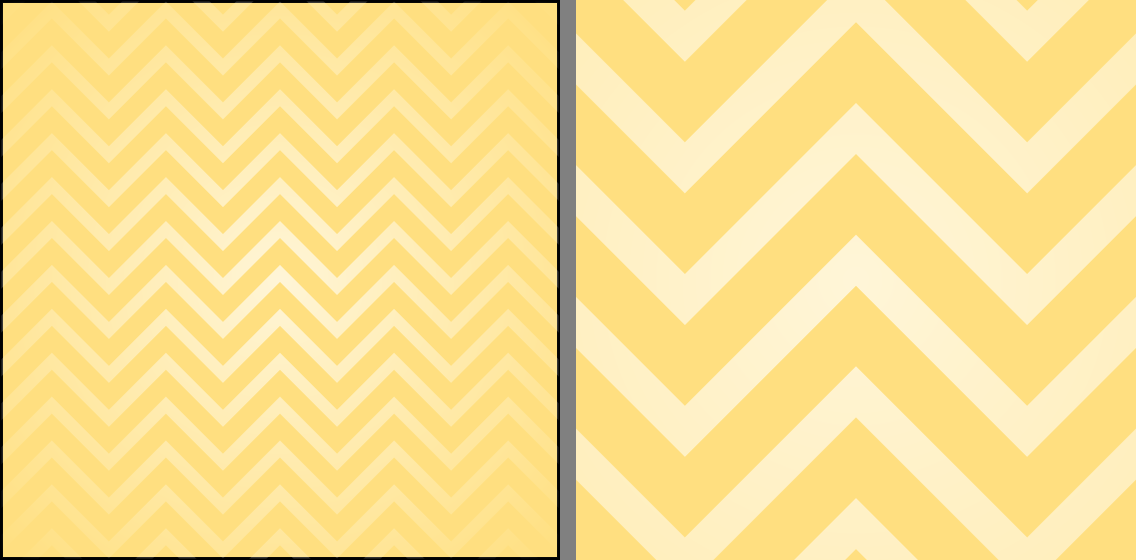
Left, the full canvas; right, a detail of the centre.
Reproduce this pattern procedurally as a WebGL 2 fragment shader.

```glsl
#version 300 es
precision highp float;
// Pale chevron stripes on warm yellow inside a thin black frame.
// Each stripe is a folded zigzag band of translucent white, whose opacity
// fades radially from the centre; its ends overlap the frame slightly.

#define ZIGZAG_PERIOD 0.2037   // peak to peak, across
#define STRIPE_PERIOD 0.0784   // stripe to stripe, down
#define STRIPE_HEIGHT 0.0304   // vertical thickness of a stripe
#define STRIPE_OFFSET 0.0118   // middle of the central peak above centre
#define FRAME_WIDTH   0.0053
#define STRIPE_INSET  0.0026   // stripes stop this far from the canvas edge
#define GLOW_OPACITY  0.69
#define GLOW_RADIUS   0.70

uniform vec2 u_resolution;
out vec4 fragColor;

const vec3 YELLOW = vec3(1.0, 0.876, 0.50);
const vec3 FRAME_BLACK = vec3(0.0);
const vec3 STRIPE_WHITE = vec3(1.0);

// Signed offset from the nearest multiple of a period
float repeatCentred(float x, float period) {
    return x - period * floor(x / period + 0.5);
}

// Signed distance to the chevron stripes, with 45 degree slopes
float chevronDistance(vec2 p) {
    float fold = abs(repeatCentred(p.x, ZIGZAG_PERIOD));
    float y = repeatCentred(p.y + fold - STRIPE_OFFSET, STRIPE_PERIOD);
    return (abs(y) - 0.5 * STRIPE_HEIGHT) * 0.70711;
}

// Signed distance to the canvas square shrunk by an inset
float insetDistance(vec2 p, float inset) {
    return max(abs(p.x), abs(p.y)) - 0.5 + inset;
}

// Smooth fill of a distance, one pixel wide
float coverage(float dist, float pixel) {
    return clamp(0.5 - dist / pixel, 0.0, 1.0);
}

void main() {
    vec2 p = gl_FragCoord.xy / u_resolution - 0.5;
    float pixel = 1.0 / min(u_resolution.x, u_resolution.y);

    // Yellow panel within the frame
    float panel = coverage(insetDistance(p, FRAME_WIDTH), pixel);
    vec3 color = mix(FRAME_BLACK, YELLOW, panel);

    // Stripes with radial fade
    float glow = GLOW_OPACITY * max(0.0, 1.0 - length(p) / GLOW_RADIUS);
    float stripe = coverage(chevronDistance(p), pixel)
                 * coverage(insetDistance(p, STRIPE_INSET), pixel);
    color = mix(color, STRIPE_WHITE, stripe * glow);

    fragColor = vec4(color, 1.0);
}
```
